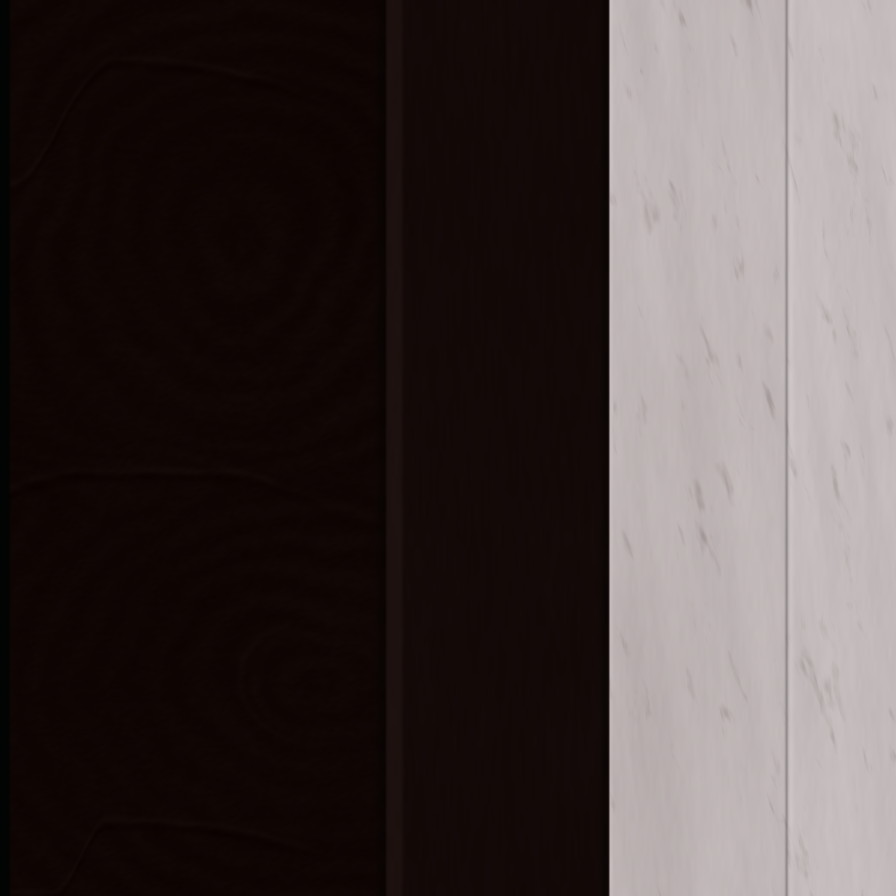
Give the GLSL for this texture, as a WebGL 2 fragment shader.

```glsl
#version 300 es
precision highp float;

uniform vec2 u_resolution;
out vec4 fragColor;

const vec3 DARK_WOOD = vec3(0.058, 0.021, 0.015);
const vec3 DARK_BOARD = vec3(0.073, 0.036, 0.030);
const vec3 TRIM = vec3(0.112, 0.066, 0.057);
const vec3 GROOVE = vec3(0.028, 0.010, 0.008);
const vec3 PALE_LEFT = vec3(0.750, 0.714, 0.716);
const vec3 PALE_RIGHT = vec3(0.770, 0.738, 0.738);
const vec3 PALE_STAIN = vec3(0.545, 0.495, 0.490);

float hash(vec2 p) {
    return fract(sin(dot(p, vec2(127.1, 311.7))) * 43758.5453);
}

float noise(vec2 p) {
    vec2 i = floor(p);
    vec2 f = fract(p);
    f = f * f * (3.0 - 2.0 * f);
    return mix(mix(hash(i), hash(i + vec2(1.0, 0.0)), f.x),
               mix(hash(i + vec2(0.0, 1.0)), hash(i + vec2(1.0, 1.0)), f.x), f.y);
}

float fbm(vec2 p) {
    float sum = 0.0;
    float amplitude = 0.5;
    for (int i = 0; i < 4; i++) {
        sum += amplitude * noise(p);
        p = p * 2.03 + 17.3;
        amplitude *= 0.5;
    }
    return sum / 0.9375;
}

float stepAt(float edge, float x, float softness) {
    return smoothstep(edge - softness, edge + softness, x);
}

float line(float d, float width) {
    return exp(-d * d / (width * width));
}

float blob(vec2 p, vec2 center, vec2 radius) {
    vec2 d = (p - center) / radius;
    return exp(-dot(d, d));
}

// Raised vein with a shadow just under it
float vein(float d) {
    return line(d, 0.004) - 0.9 * line(d + 0.008, 0.005);
}

vec3 figuredWood(vec2 p) {
    float warp = fbm(p * vec2(5.0, 6.0)) - 0.5;
    float oval = length((p - vec2(0.36, 0.24)) * vec2(1.0, 1.3));
    float bowl = length((p - vec2(0.27, 0.72)) * vec2(1.0, 0.9));
    float field = mix(oval, bowl, smoothstep(0.42, 0.52, p.y)) + 0.11 * warp;
    float rings = sin(field * 150.0) * fbm(p * 7.0 + 3.0);

    // Long arched veins
    float wobble = 0.025 * warp;
    float middleArch = p.y - 0.48 + 1.1 * pow(p.x - 0.18, 2.0) + wobble;
    float upperArch = p.y - mix(0.80, 0.935, smoothstep(0.01, 0.13, p.x))
                    + 1.2 * pow(max(p.x - 0.15, 0.0), 2.0) + wobble;
    float lowerArch = p.y - mix(0.0, 0.085, smoothstep(0.06, 0.12, p.x))
                    + 0.8 * pow(max(p.x - 0.14, 0.0), 2.0) + wobble;
    float veins = vein(middleArch) + vein(upperArch) + vein(lowerArch)
                + 0.6 * vein(oval - 0.095 + wobble);
    veins *= 1.0 - smoothstep(0.25, 0.40, p.x);

    float pores = noise(vec2(p.x + p.y, p.y - 0.5 * p.x) * vec2(110.0, 240.0)) - 0.5;
    float light = 0.008 * rings + 0.013 * veins + 0.009 * pores + 0.012 * warp;
    return DARK_WOOD + light * vec3(1.0, 0.85, 0.75);
}

vec3 plainBoard(vec2 p, vec3 base) {
    float fiber = noise(p * vec2(260.0, 35.0)) - 0.5;
    float cloud = fbm(p * vec2(9.0, 5.0)) - 0.5;
    return base + 0.007 * fiber + 0.008 * cloud;
}

// Slanted flecks, strongest where density is high
float flecks(vec2 p, vec2 scale, float density) {
    vec2 q = vec2(p.x + 0.24 * p.y + 0.012 * noise(p * 18.0), p.y);
    return smoothstep(0.76 - 0.22 * density, 0.98 - 0.12 * density, fbm(q * scale));
}

vec3 paleWood(vec2 p, float seam, float pixel) {
    float rightSide = stepAt(seam, p.x, pixel);
    vec3 color = mix(PALE_LEFT, PALE_RIGHT, rightSide);
    float knot = blob(p, vec2(0.77, 0.545), vec2(0.06, 0.09));
    float haze = blob(p, vec2(0.71, 0.18), vec2(0.08, 0.24)) * (1.0 - rightSide);
    float patches = fbm(p * vec2(14.0, 5.0) + 8.0);
    float stain = 0.55 * flecks(p, vec2(55.0, 13.0), 0.45 * patches + 0.75 * knot);
    stain += 0.35 * flecks(p + 4.0, vec2(95.0, 20.0), 0.55 * patches + 0.2 * rightSide);
    stain += 0.14 * haze + 0.07 * knot;
    color = mix(color, PALE_STAIN, clamp(stain, 0.0, 0.75));
    float streak = fbm(vec2(p.x + 0.12 * p.y, p.y) * vec2(42.0, 4.0)) - 0.5;
    float fiber = noise(p * vec2(300.0, 55.0)) - 0.5;
    color += 0.055 * streak + 0.014 * fiber;
    color *= 1.0 - 0.24 * line(p.x - seam, 0.0018);
    return color + 0.025 * line(p.x - seam - 0.005, 0.003);
}

void main() {
    vec2 uv = gl_FragCoord.xy / u_resolution;
    float pixel = 0.75 / u_resolution.x;

    // Dark boards and the trim between them
    vec3 color = figuredWood(uv);
    color = mix(color, GROOVE, 0.7 * stepAt(0.422, uv.x, 0.007));
    color = mix(color, plainBoard(uv, TRIM), stepAt(0.431, uv.x, 0.002));
    color = mix(color, plainBoard(uv, DARK_BOARD), stepAt(0.449, uv.x, 0.003));
    color *= 1.0 - 0.4 * line(uv.x - 0.676, 0.005);
    color = mix(vec3(0.008, 0.010, 0.013), color, stepAt(0.011, uv.x, 0.003));

    // Pale boards with a thin bright rim
    vec3 pale = paleWood(uv, 0.878, pixel) + 0.03 * line(uv.x - 0.682, 0.002);
    color = mix(color, pale, stepAt(0.680, uv.x, pixel + 0.0006));
    fragColor = vec4(clamp(color, 0.0, 1.0), 1.0);
}
```
